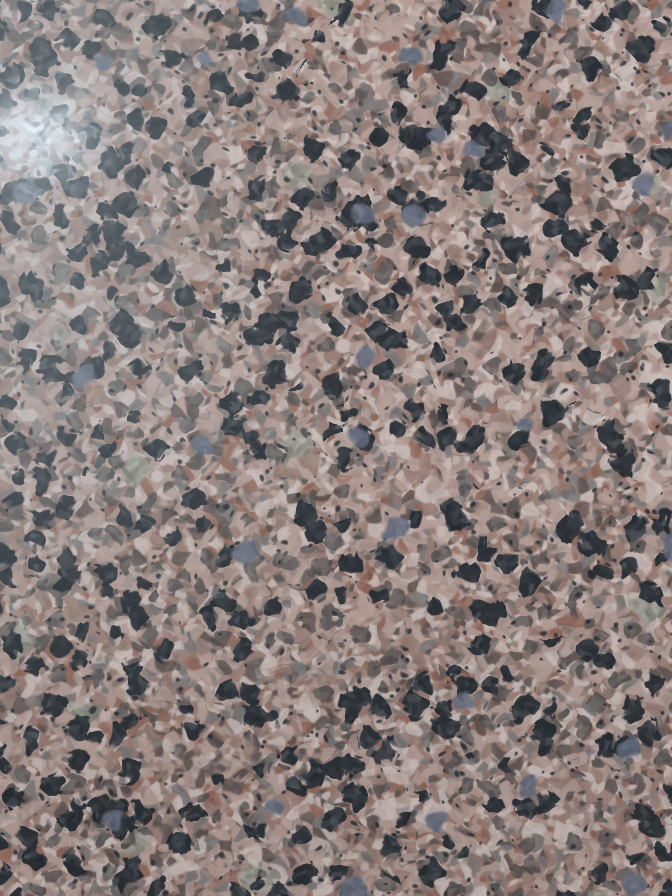
Reproduce this texture procedurally as a Shadertoy shader.

```glsl
// Polished pink granite with dark mica clusters, blue-grey quartz and a soft window glare.

// Sizes are fractions of the canvas width.
const float COARSE_CELLS = 58.0;
const float FINE_CELLS = 112.0;
const float EDGE = 0.0016;
const float RAGGED = 0.011;
const float MICA_CHANCE = 0.27;
const float SMOKY_CHANCE = 0.17;
const vec2 GLARE_POS = vec2(0.055, 1.13);

const vec3 BROWN = vec3(0.35, 0.31, 0.305);
const vec3 GREY = vec3(0.46, 0.45, 0.45);
const vec3 ROSE = vec3(0.58, 0.48, 0.45);
const vec3 PINK = vec3(0.69, 0.605, 0.58);
const vec3 PALE = vec3(0.78, 0.73, 0.715);
const vec3 RUST = vec3(0.55, 0.39, 0.34);
const vec3 MICA = vec3(0.14, 0.165, 0.19);
const vec3 SMOKY = vec3(0.37, 0.355, 0.355);
const vec3 QUARTZ = vec3(0.39, 0.42, 0.49);
const vec3 OLIVE = vec3(0.58, 0.59, 0.55);
const vec3 HAZE = vec3(0.69, 0.75, 0.78);
const vec3 GLARE = vec3(0.90, 0.96, 1.0);

vec3 hash3(vec2 p) {
    vec3 q = fract(vec3(p.xyx) * vec3(0.1031, 0.1030, 0.0973));
    q += dot(q, q.yxz + 33.33);
    return fract((q.xxy + q.yzz) * q.zyx);
}

// Colour of one crystal, picked by a random number.
vec3 mineral(float h) {
    if (h < 0.12) return BROWN;
    if (h < 0.22) return GREY;
    if (h < 0.27) return RUST;
    if (h < 0.48) return ROSE;
    if (h < 0.82) return PINK;
    return PALE;
}

// Cellular crystals with softened borders: rgb colour, random value in a.
vec4 crystals(vec2 p, float sharpness) {
    vec2 cell = floor(p);
    vec4 sum = vec4(0.0);
    float total = 0.0;
    for (int y = -1; y <= 1; y++)
    for (int x = -1; x <= 1; x++) {
        vec2 id = cell + vec2(x, y);
        vec3 h = hash3(id + 17.0);
        vec2 d = p - id - h.xy;
        float weight = exp(-sharpness * length(d));
        sum += weight * vec4(mineral(h.z), hash3(id + 91.0).x);
        total += weight;
    }
    return sum / total;
}

// Signed distance to randomly scattered, slightly oval spots.
float spots(vec2 p, float cells, float chance, float rMin, float rMax, float seed) {
    vec2 cell = floor(p * cells);
    float nearest = 1.0;
    for (int y = -1; y <= 1; y++)
    for (int x = -1; x <= 1; x++) {
        vec2 id = cell + vec2(x, y);
        vec3 place = hash3(id + seed);
        vec3 shape = hash3(id + seed + 53.0);
        if (place.z > chance) continue;
        vec2 d = p - (id + place.xy) / cells;
        float a = 6.2832 * shape.x;
        d = mat2(cos(a), sin(a), -sin(a), cos(a)) * d;
        d.x *= mix(0.75, 1.0, shape.y);
        nearest = min(nearest, length(d) - mix(rMin, rMax, shape.z));
    }
    return nearest;
}

float cover(float d, float soft) {
    return 1.0 - smoothstep(-soft, soft, d);
}

void mainImage(out vec4 fragColor, in vec2 fragCoord) {
    vec2 p = fragCoord / iResolution.x;

    // Layered sines bend the cells and gather the mica into clusters.
    vec2 q = p + 0.003 * sin(p.yx * vec2(131.0, 117.0) + 2.0 * sin(p * 67.0));
    float cluster = sin(p.x * 13.0 + 2.0 * sin(p.y * 7.0)) * sin(p.y * 15.0 + 1.7 * sin(p.x * 9.0));

    // Feldspar: broad crystals broken by patches of finer ones.
    vec4 coarse = crystals(q * COARSE_CELLS, 15.0);
    vec4 fine = crystals(q * FINE_CELLS + 40.0, 9.0);
    vec3 col = mix(coarse.rgb, fine.rgb, mix(0.18, 0.85, smoothstep(0.45, 0.6, coarse.a)));
    float ragged = RAGGED * (0.5 * coarse.a + 0.5 * fine.a - 0.5);

    // Large pink and olive crystals.
    float big = spots(q, 9.0, 0.25, 0.014, 0.026, 7.0) + ragged;
    col = mix(col, PINK + 0.12 * (fine.a - 0.5), 0.75 * cover(big, EDGE));
    float olive = spots(q, 8.0, 0.16, 0.014, 0.024, 211.0) + ragged;
    col = mix(col, OLIVE + 0.22 * (fine.a - 0.5), 0.8 * cover(olive, 2.0 * EDGE));

    // Smoky grains, mica clusters and small black specks.
    float smoky = spots(q, 45.0, SMOKY_CHANCE, 0.006, 0.012, 321.0) + ragged;
    col = mix(col, SMOKY + 0.16 * (fine.a - 0.5), 0.85 * cover(smoky, EDGE));
    float mica = spots(q, 31.0, MICA_CHANCE * (1.0 + 0.5 * cluster), 0.009, 0.017, 433.0) + 1.3 * ragged;
    col = mix(col, MICA + 0.14 * fine.a * fine.a, 0.94 * cover(mica, EDGE));
    float speck = spots(q, 70.0, 0.13, 0.0015, 0.0038, 547.0);
    col = mix(col, MICA, 0.8 * cover(speck, EDGE));

    // Rounded blue-grey quartz.
    float quartz = spots(q, 10.0, 0.22, 0.010, 0.017, 661.0) + 0.3 * ragged;
    col = mix(col, QUARTZ + 0.08 * (fine.a - 0.5), 0.9 * cover(quartz, 2.0 * EDGE));

    // Daylight haze from the left and a broken glare spot.
    float haze = 0.32 * smoothstep(0.62, 0.0, p.x) * smoothstep(0.1, 0.95, p.y);
    col = mix(col, HAZE, haze);
    vec2 g = (p - GLARE_POS) / vec2(0.085, 0.07);
    float glare = exp(-dot(g, g)) * (0.7 + 0.5 * (fine.a - 0.5));
    col = mix(col, GLARE, clamp(glare, 0.0, 1.0));
    col *= mix(0.95, 1.02, smoothstep(0.0, 0.8, p.y));

    fragColor = vec4(clamp(col, 0.0, 1.0), 1.0);
}
```
